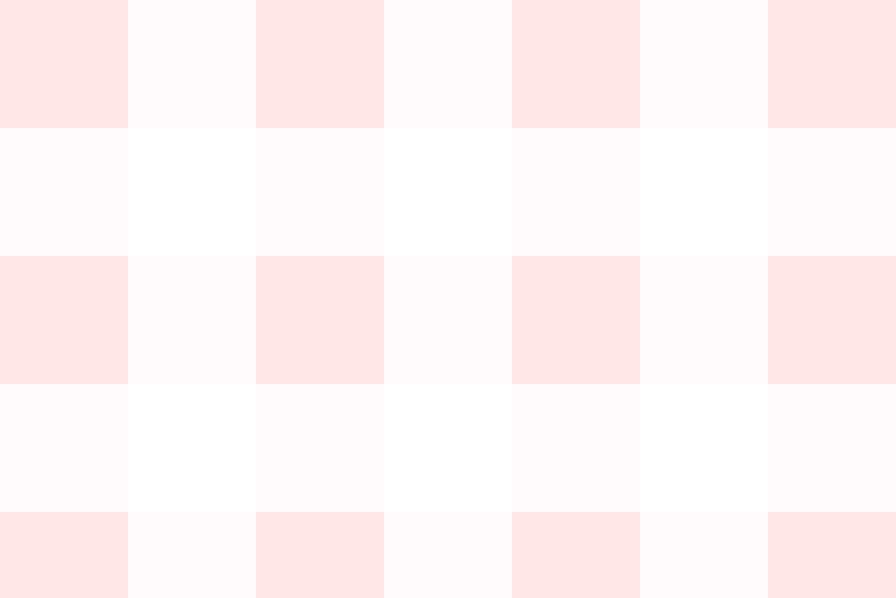
Give the GLSL for this pattern, as a Shadertoy shader.

```glsl
// Soft pink gingham: seven square checks across, hung from the top left.
// Two crossing sets of even stripes give each check its tint: pink where
// both cross, blush under one stripe alone, white under none.

const float CHECKS_ACROSS = 7.0;

const vec3 WHITE = vec3(1.0);
const vec3 BLUSH = vec3(1.0, 0.98, 0.985);
const vec3 PINK  = vec3(1.0, 0.906, 0.91);

// Coverage of stripes one check wide, covering [0,1] of every two checks
float stripe(float x, float pixel) {
    float inside = 0.5 - abs(mod(x + 0.5, 2.0) - 1.0);
    return clamp(inside / pixel + 0.5, 0.0, 1.0);
}

// Tint of the cloth where a column and a row stripe meet
vec3 gingham(float column, float row) {
    return mix(mix(WHITE, BLUSH, row), mix(BLUSH, PINK, row), column);
}

void mainImage(out vec4 fragColor, in vec2 fragCoord) {
    // Units of one check, measured rightward and downward from the top left
    float pixel = CHECKS_ACROSS / iResolution.x;
    vec2 p = vec2(fragCoord.x, iResolution.y - fragCoord.y) * pixel;

    float column = stripe(p.x, pixel);
    float row = stripe(p.y, pixel);
    fragColor = vec4(gingham(column, row), 1.0);
}
```
